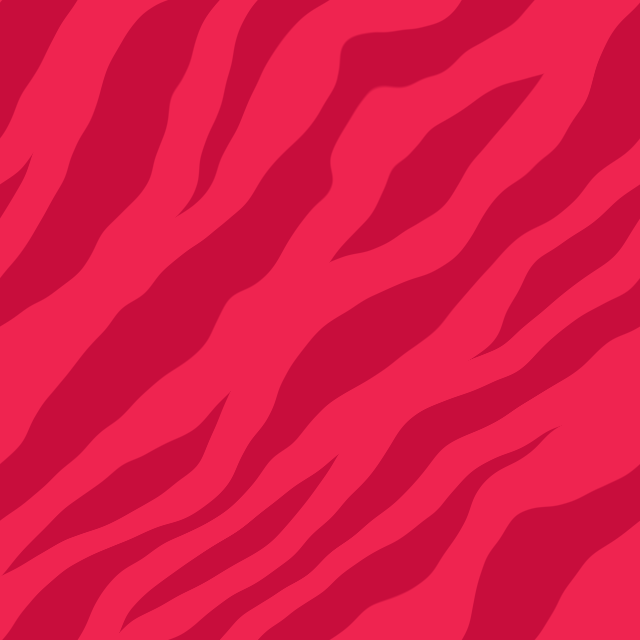
Write a Shadertoy shader that draws this pattern.

```glsl
// Seamless two-tone zebra stripes running up to the right.
// Three diagonal bands per tile are bent by wrapping noise; each light band
// swells in places and opens around a dark, sharply pointed lens.

const float TAU = 6.2831853;

float hash(vec2 cell) {
    vec3 q = fract(cell.xyx * vec3(0.1031, 0.1030, 0.0973));
    q += dot(q, q.yzx + 33.33);
    return fract((q.x + q.y) * q.z);
}

// Value noise centred on zero that repeats after "cells" steps per tile.
float wrapNoise(vec2 uv, float cells, float seed) {
    vec2 p = uv * cells, i = floor(p), f = p - i;
    f = f * f * f * (f * (f * 6.0 - 15.0) + 10.0);
    vec2 a = mod(i, cells) + seed, b = mod(i + 1.0, cells) + seed;
    return mix(mix(hash(a), hash(vec2(b.x, a.y)), f.x),
               mix(hash(vec2(a.x, b.y)), hash(b), f.x), f.y) - 0.5;
}

void mainImage(out vec4 fragColor, in vec2 fragCoord) {
    vec2 uv = fragCoord / iResolution.xy;

    // Coordinate across the bands: broad bends first, then hand-cut wobble.
    float across = 3.0 * (uv.x - uv.y)
        + 0.14 * sin(TAU * (uv.x + uv.y) + 1.0)
        + 0.85 * wrapNoise(uv, 2.0, 7.0)
        + 0.40 * wrapNoise(uv, 4.0, 19.0)
        + 0.12 * wrapNoise(uv, 9.0, 41.0)
        + 0.04 * wrapNoise(uv, 17.0, 63.0);
    float band = floor(across);
    float offCentre = abs(across - band - 0.5);

    // Coordinate along a band, offset so that it closes on itself in the tile.
    float strip = mod(band, 3.0);
    float along = fract(0.5 * (uv.x + uv.y) - band / 6.0);
    float lensCount = strip == 1.0 ? 1.0 : 2.0;
    float run = along * lensCount + 0.37 * strip;
    float lensId = mod(floor(run), lensCount);
    float lensHash = hash(vec2(strip + 3.0, lensId + 11.0));

    // The swelling peaks once per lens; skewing makes its ends unequal.
    float phase = fract(run);
    phase += 0.09 * (lensHash - 0.5) * sin(TAU * phase);
    float swell = 0.5 - 0.5 * cos(TAU * phase);

    // Half widths of the light band and of the dark lens inside it.
    float lightHalf = 0.25 + 0.17 * swell + 0.09 * wrapNoise(uv, 6.0, 87.0);
    float lensHalf = 0.24 * (swell - mix(0.18, 0.42, lensHash))
        + 0.03 * wrapNoise(uv, 7.0, 29.0);

    // Signed edge value, smoothed over about one pixel.
    float edge = max(offCentre - lightHalf, lensHalf - offCentre);
    float blur = 3.2 / min(iResolution.x, iResolution.y);
    float dark = smoothstep(-blur, blur, edge);

    vec3 brightRed = vec3(0.937, 0.142, 0.312);
    vec3 deepCrimson = vec3(0.785, 0.050, 0.236);
    fragColor = vec4(mix(brightRed, deepCrimson, dark), 1.0);
}
```
